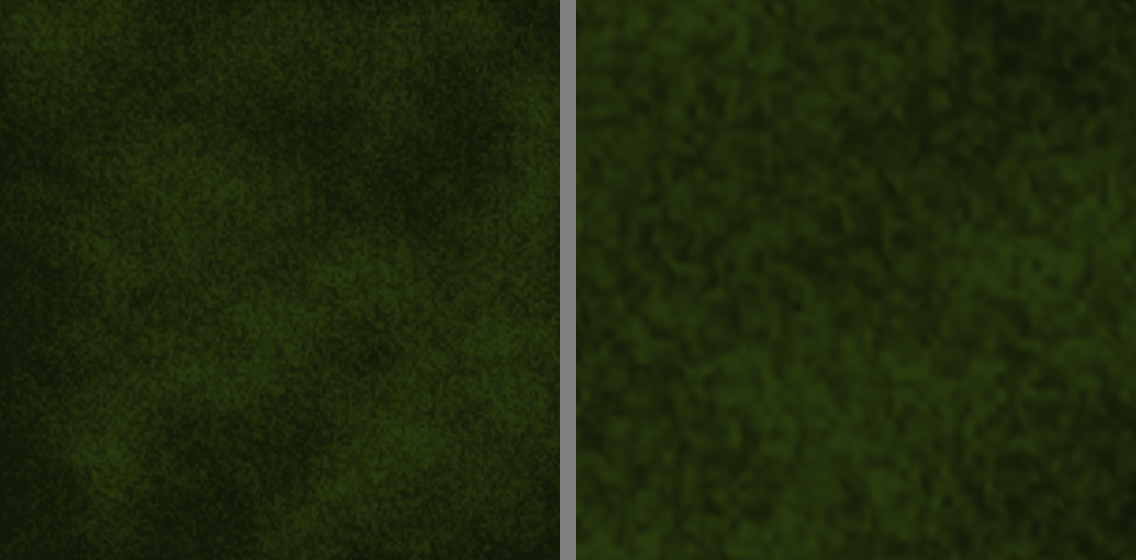
Left, the full canvas; right, a detail of the centre.
Give the GLSL for this texture, as a Shadertoy shader.

```glsl
float hash(vec2 p) {
    return fract(sin(dot(p, vec2(127.1, 311.7))) * 43758.5453);
}

float valueNoise(vec2 p) {
    vec2 cell = floor(p);
    vec2 f = fract(p);
    f = f * f * (3.0 - 2.0 * f);
    float low = mix(hash(cell), hash(cell + vec2(1, 0)), f.x);
    float high = mix(hash(cell + vec2(0, 1)), hash(cell + vec2(1, 1)), f.x);
    return mix(low, high, f.y);
}

// Broad cloudy patches
float fbm(vec2 p) {
    float sum = 0.0;
    float amplitude = 0.53;
    for (int i = 0; i < 4; i++) {
        sum += amplitude * valueNoise(p);
        p = mat2(0.8, 0.6, -0.6, 0.8) * p * 2.03 + 17.3;
        amplitude *= 0.5;
    }
    return sum;
}

// Fine mottling from an upright and a tilted layer
float feltGrain(vec2 p) {
    vec2 tilted = mat2(0.88, -0.47, 0.47, 0.88) * p;
    float upright = valueNoise(p * vec2(150.0, 130.0) + 31.0);
    float slanted = valueNoise(tilted * vec2(185.0, 135.0) + 73.0);
    return 0.6 * upright + 0.4 * slanted;
}

void mainImage(out vec4 fragColor, in vec2 fragCoord) {
    vec2 uv = fragCoord / iResolution.xy;
    vec2 p = fragCoord / iResolution.y;

    // Small warp bends the fibres off the noise grid
    vec2 warp = vec2(valueNoise(p * 70.0), valueNoise(p * 70.0 + 40.0)) - 0.5;
    float grain = feltGrain(p + 0.005 * warp);
    float patches = fbm(p * 6.5 + 3.7);

    // Soft darkening along the border
    vec2 border = min(uv, 1.0 - uv);
    float edgeShade = 1.0 - smoothstep(-0.01, 0.05, min(border.x, border.y));

    float tone = 0.49 + 1.4 * (patches - 0.5) + 1.15 * (grain - 0.5) - 0.25 * edgeShade;
    // Rounded floor keeps the shadows from going black
    tone = 0.5 * (tone + sqrt(tone * tone + 0.02));
    vec3 darkMoss = vec3(0.073, 0.095, 0.03);
    vec3 lightMoss = vec3(0.148, 0.207, 0.05);
    fragColor = vec4(mix(darkMoss, lightMoss, min(tone, 1.15)), 1.0);
}
```
